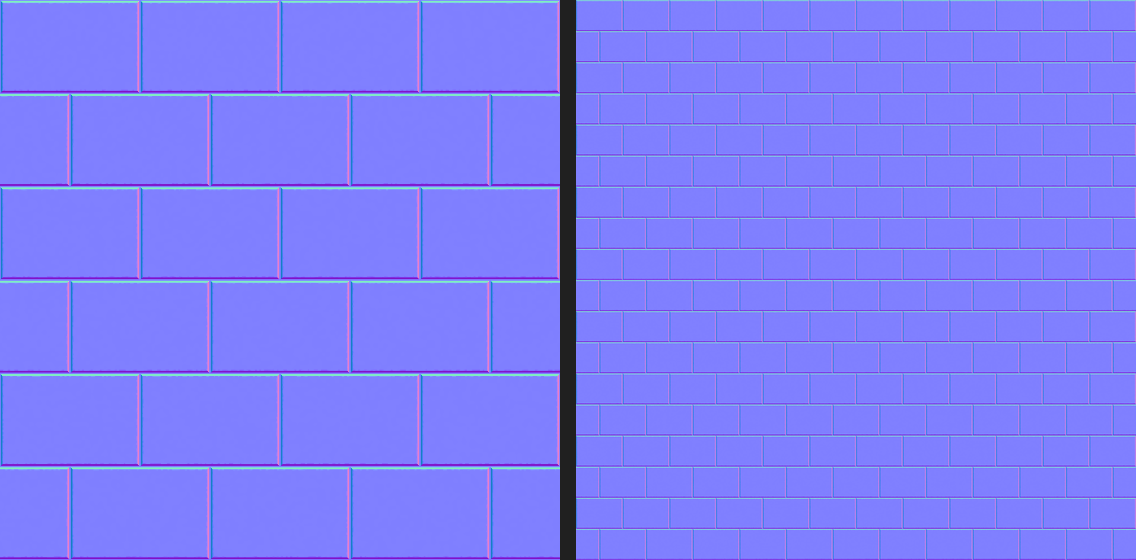
Left, the tile; right, the same tile 3 across and 3 down.
This texture map is drawn by a Shadertoy shader. Its source:

```glsl
// Tangent-space normal map of bevelled running-bond bricks with thin joints.

const float COLUMNS = 4.0;           // bricks across
const float ROWS = 6.0;              // courses, even so the stagger wraps
const float ROW_SHIFT = 0.5;         // stagger in brick lengths
const float JOINT_HALF = 0.0016;     // half width of the flat joint
const vec2 BEVEL_WIDTH = vec2(0.0026, 0.0028); // side edges, bed edges
const float SIDE_SLOPE = 1.5;
const float TOP_SLOPE = 1.9;
const float BOTTOM_SLOPE = 1.55;
const float SLOPE_VARIATION = 0.12;  // difference between bricks
const float CHIP_WIDTH = 0.0022;     // worn strip inside the bevel
const float CHIP_SLOPE = 0.22;
const float CHIP_CELLS = 256.0;      // wear noise cells per tile
const float FACE_GRAIN = 0.006;

float hash(vec2 p) {
    return fract(sin(dot(p, vec2(127.1, 311.7))) * 43758.5453);
}

// Value noise that wraps after the given number of cells.
float tiledNoise(vec2 uv, float cells) {
    vec2 p = uv * cells;
    vec2 i = floor(p);
    vec2 f = fract(p);
    f = f * f * (3.0 - 2.0 * f);
    vec2 a = mod(i, cells);
    vec2 b = mod(i + 1.0, cells);
    return mix(mix(hash(a), hash(vec2(b.x, a.y)), f.x),
               mix(hash(vec2(a.x, b.y)), hash(b), f.x), f.y);
}

// Soft-edged strip between two distances.
float strip(float d, float start, float end, float blur) {
    return smoothstep(start - blur, start + blur, d)
         - smoothstep(end - blur, end + blur, d);
}

void mainImage(out vec4 fragColor, in vec2 fragCoord) {
    vec2 uv = fragCoord / iResolution.xy;
    float blur = 0.6 / min(iResolution.x, iResolution.y);

    // Staggered brick grid
    vec2 counts = vec2(COLUMNS, ROWS);
    vec2 grid = uv * counts;
    grid.x += ROW_SHIFT * (1.0 - mod(floor(grid.y), 2.0));
    vec2 brick = mod(floor(grid), counts);
    vec2 local = fract(grid) - 0.5;

    // Distance to the nearest side and bed edge, mitred at the corners
    vec2 edge = (0.5 - abs(local)) / counts;
    float sideWeight = smoothstep(-blur, blur, edge.y - edge.x);
    vec2 axis = vec2(sideWeight, 1.0 - sideWeight);
    vec2 outward = sign(local) * axis;

    // Bevel slopes facing away from the brick centre
    float bedSlope = local.y > 0.0 ? TOP_SLOPE : BOTTOM_SLOPE;
    float variation = 1.0 + SLOPE_VARIATION * (hash(brick + 7.0) - 0.5);
    vec2 bevelEnd = JOINT_HALF + BEVEL_WIDTH;
    vec2 bevel = vec2(strip(edge.x, JOINT_HALF, bevelEnd.x, blur),
                      strip(edge.y, JOINT_HALF, bevelEnd.y, blur));
    vec2 slope = outward * bevel * vec2(SIDE_SLOPE, bedSlope) * variation;

    // Broken wear along the inner rim of each bevel
    float wear = smoothstep(0.45, 0.8, tiledNoise(uv, CHIP_CELLS));
    vec2 rim = vec2(strip(edge.x, bevelEnd.x, bevelEnd.x + CHIP_WIDTH, blur),
                    strip(edge.y, bevelEnd.y, bevelEnd.y + CHIP_WIDTH, blur));
    slope += outward * rim * wear * CHIP_SLOPE;

    // Barely visible grain on the flat faces
    slope += FACE_GRAIN * (tiledNoise(uv, CHIP_CELLS * 0.5) - 0.5);

    vec3 normal = normalize(vec3(slope, 1.0));
    fragColor = vec4(normal * 0.5 + 0.5, 1.0);
}
```
